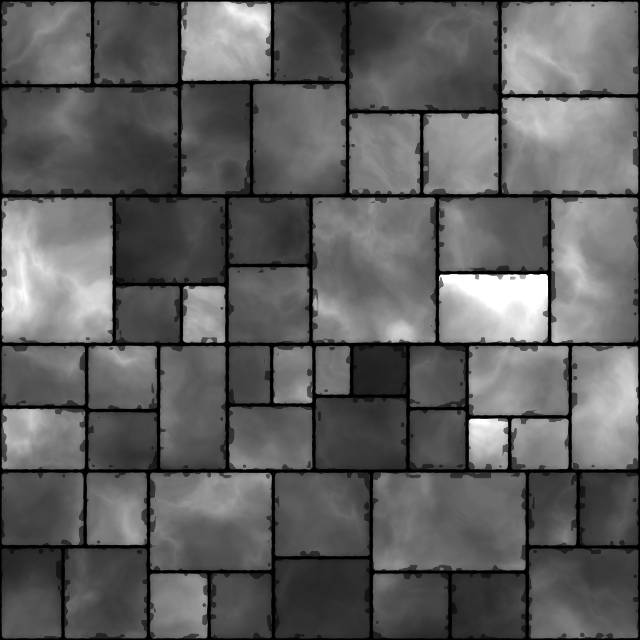
Write a Shadertoy shader that draws this texture map.

```glsl
float hash(vec2 p) {
    vec3 q = fract(p.xyx * vec3(0.1031, 0.1030, 0.0973));
    q += dot(q, q.yzx + 33.33);
    return fract((q.x + q.y) * q.z);
}

float noise(vec2 p) {
    vec2 i = floor(p), f = fract(p);
    f = f * f * f * (f * (6.0 * f - 15.0) + 10.0);
    return mix(mix(hash(i), hash(i + vec2(1, 0)), f.x),
               mix(hash(i + vec2(0, 1)), hash(i + vec2(1, 1)), f.x), f.y);
}

float fbm(vec2 p) {
    float sum = 0.0, amp = 0.5;
    for (int i = 0; i < 6; i++) {
        sum += amp * noise(p);
        p = mat2(1.6, 1.2, -1.2, 1.6) * p + 17.3;
        amp *= 0.5;
    }
    return sum;
}

// Position of joint i among n parts; the outer joints stay fixed
float joint(float i, float n, float seed) {
    float inner = step(0.5, i) * step(i, n - 0.5);
    return i + inner * 0.4 * (hash(vec2(i + 3.0, seed)) - 0.5);
}

// Cuts a span into n uneven parts: start, end and index of the part holding x
vec3 cut(float x, vec2 span, float n, float seed) {
    float size = (span.y - span.x) / n;
    float t = (x - span.x) / size;
    float i = clamp(floor(t), 0.0, n - 1.0);
    if (t < joint(i, n, seed)) i -= 1.0;
    else if (t >= joint(i + 1.0, n, seed)) i += 1.0;
    i = clamp(i, 0.0, n - 1.0);
    return vec3(span.x + size * vec2(joint(i, n, seed), joint(i + 1.0, n, seed)), i);
}

float roundedBox(vec2 p, vec2 halfSize, float radius) {
    vec2 q = abs(p) - halfSize + radius;
    return length(max(q, 0.0)) + min(max(q.x, q.y), 0.0) - radius;
}

void mainImage(out vec4 fragColor, in vec2 fragCoord) {
    vec2 uv = fragCoord / iResolution.xy;
    float px = 1.0 / iResolution.y;

    // Horizontal bands, then columns
    float bandEdges[5] = float[5](0.0, 0.264, 0.462, 0.694, 1.0);
    float columnCounts[4] = float[4](5.0, 8.0, 6.0, 4.0);
    int band = int(step(0.264, uv.y) + step(0.462, uv.y) + step(0.694, uv.y));
    vec2 bandSpan = vec2(bandEdges[band], bandEdges[band + 1]);
    vec3 column = cut(uv.x, vec2(0, 1), columnCounts[band], float(band) + 11.0);

    // Most columns are stacked in two, and wide parts are split side by side
    float seed = float(band) * 10.0 + column.z + 20.0;
    bool stacked = band == 0 || band == 3 || hash(vec2(seed, 5.0)) < 0.68;
    vec3 level = cut(uv.y, bandSpan, stacked ? 2.0 : 1.0, seed);
    float aspect = (column.y - column.x) / (level.y - level.x);
    float pieces = max(1.0, floor(aspect + 0.2 + 0.5 * hash(vec2(seed, level.z + 8.0))));
    vec3 piece = cut(uv.x, column.xy, pieces, seed + 50.0 * (level.z + 1.0));

    vec2 lo = vec2(piece.x, level.x), hi = vec2(piece.y, level.y);
    vec2 id = vec2(seed, level.z * 5.0 + piece.z + 30.0);

    // Stone brightness: a tone per tile, with smoky clouds and soft creases
    float spread = hash(id) + hash(id + 41.0) + hash(id + 83.0) - 1.5;
    vec2 q = uv * 6.0 + 60.0 * vec2(hash(id + 7.0), hash(id + 19.0));
    q += 0.7 * vec2(fbm(q + 5.2), fbm(q + 31.7));
    float cloud = fbm(q) - 0.49;
    float crease = pow(1.0 - abs(2.0 * fbm(q * 0.8 + 70.0) - 1.0), 4.0) - 0.45;
    float tone = 0.36 * exp(0.76 * spread + 1.6 * cloud + 0.35 * crease);

    // Ragged tile border with small dark chips
    float inset = -roundedBox(uv - 0.5 * (lo + hi), 0.5 * (hi - lo) - 0.0013, 0.006);
    float ragged = inset - 0.0012 * (noise(uv * 170.0) - 0.5);
    float bite = noise(uv * 110.0 + id) * 0.7 + noise(uv * 37.0 + id) * 0.5;
    float chipDepth = 0.009 * smoothstep(0.62, 0.95, bite);
    float chip = 1.0 - smoothstep(-0.0006, 0.0006 + px, inset - chipDepth);
    tone *= 1.0 - 0.5 * chip;
    tone *= mix(0.88, 1.0, smoothstep(0.0, 0.01, inset));

    // Black joints
    tone *= smoothstep(0.0, 0.0008 + px, ragged);
    fragColor = vec4(vec3(clamp(tone, 0.0, 1.0)), 1.0);
}
```
